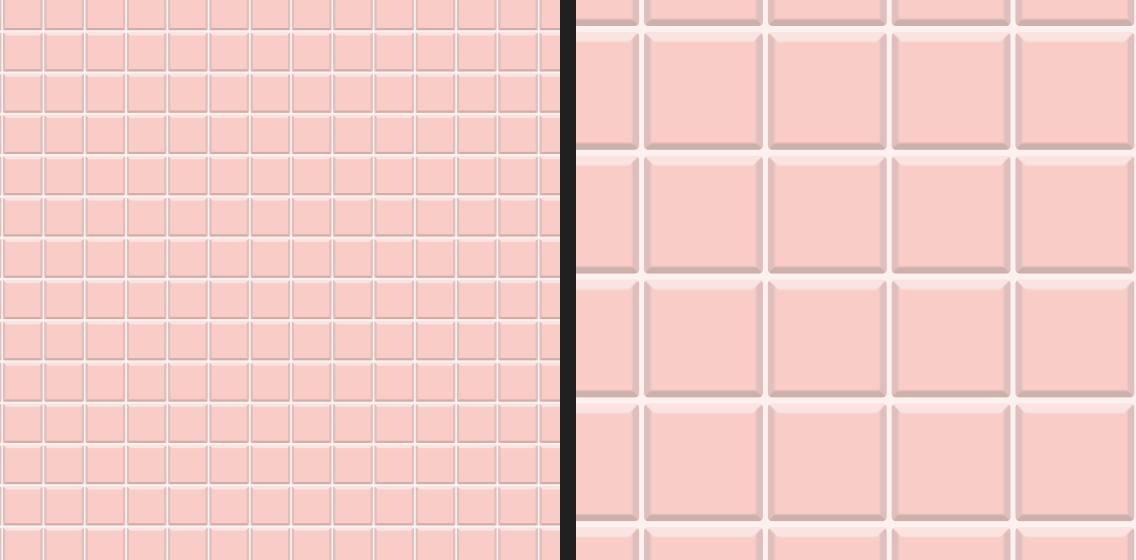
Left: the whole. Right: its middle third, enlarged.
Reproduce this pattern procedurally as a WebGL 1 fragment shader.

```glsl
precision highp float;

uniform vec2 u_resolution;

float roundedBox(vec2 p, vec2 halfSize, float radius) {
  vec2 q = abs(p) - halfSize + radius;
  return length(max(q, 0.0)) + min(max(q.x, q.y), 0.0) - radius;
}

// 1 inside a strip starting at the tile edge, fading to 0 past its width
float strip(float depth, float width, float blur) {
  return 1.0 - smoothstep(width - blur, width + blur, depth);
}

vec3 bevelledTile(vec2 cell, float blur) {
  // Depth inward from each edge of the tile
  float side = 0.5 - abs(cell.x - 0.5) - 0.02;
  float bottom = cell.y - 0.024;
  float top = 1.0 - cell.y - 0.024;

  vec3 color = vec3(0.98, 0.80, 0.78);
  color = mix(color, vec3(0.87, 0.75, 0.74), strip(side, 0.055, blur));

  // Lit top and shaded bottom, mitred against the sides
  float topMitre = smoothstep(-blur, blur, side - top);
  float bottomMitre = smoothstep(-blur, blur, side - bottom);
  color = mix(color, vec3(0.98, 0.89, 0.88), strip(top, 0.08, blur) * topMitre);
  color = mix(color, vec3(0.80, 0.69, 0.67), strip(bottom, 0.055, blur) * bottomMitre);
  return color;
}

void main() {
  float repeats = 13.57;
  vec2 uv = gl_FragCoord.xy / u_resolution;
  vec2 cell = fract(uv * repeats - vec2(0.053, 0.813));
  float pixel = repeats / min(u_resolution.x, u_resolution.y);

  vec3 color = bevelledTile(cell, max(0.6 * pixel, 0.014));

  // Pale grout around softly rounded corners
  float edge = roundedBox(cell - 0.5, vec2(0.48, 0.476), 0.035);
  float grout = smoothstep(-0.6 * pixel, 0.6 * pixel, edge);
  color = mix(color, vec3(0.99, 0.945, 0.935), grout);

  gl_FragColor = vec4(color, 1.0);
}
```
